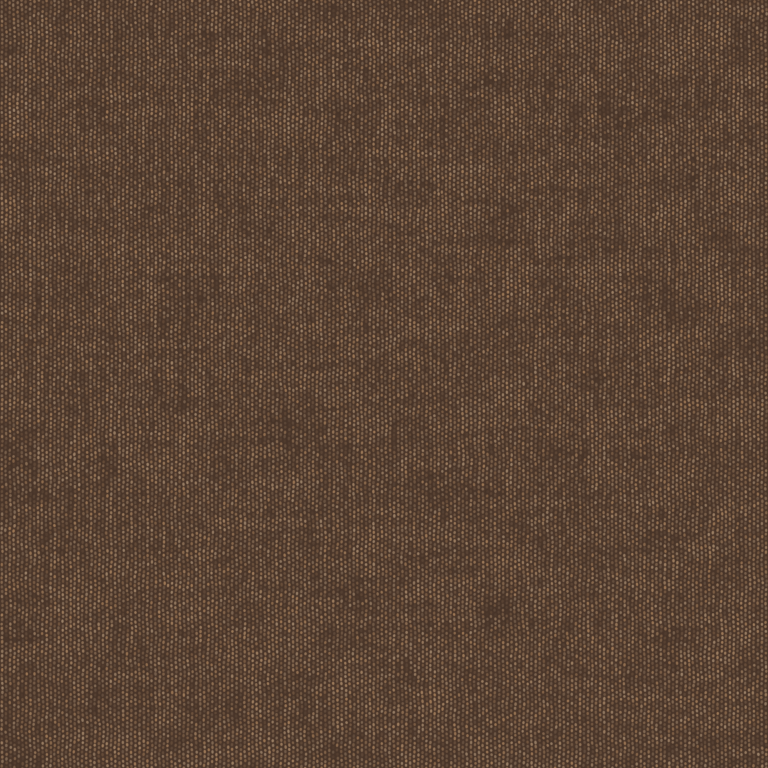
Give the GLSL for this texture, as a WebGL 1 fragment shader.

```glsl
precision highp float;
// Brown plain-weave cloth: staggered columns of tiny tan thread knots on a
// dark ground. Gradient noise drifts the threads and brightens or dims them
// in vertical slubs, horizontal slubs and broad worn patches.

uniform vec2 u_resolution;

#define THREADS vec2(190.0, 168.0)
#define KNOT_RADII vec2(0.37, 0.43)
#define KNOT_JITTER 0.16
#define KNOT_STRENGTH 0.70
#define KNOT_VARIATION 0.72
#define WARP_SLUB 0.34
#define WEFT_SLUB 0.30
#define PATCHES 0.22
#define GROUND_COLOR vec3(0.288, 0.210, 0.163)
#define TAN_COLOR vec3(0.570, 0.430, 0.305)
#define GREY_COLOR vec3(0.560, 0.465, 0.375)
#define SAMPLES 2

vec2 hash2(vec2 p) {
  vec3 q = fract(p.xyx * vec3(0.1031, 0.1030, 0.0973));
  q += dot(q, q.yzx + 33.33);
  return fract((q.xx + q.yz) * q.zy);
}

float cornerGradient(vec2 corner, vec2 offset) {
  float angle = 6.28318 * hash2(corner + 71.0).x;
  return dot(vec2(cos(angle), sin(angle)), offset);
}

// Gradient noise, roughly -0.7 to 0.7
float gradientNoise(vec2 p) {
  vec2 i = floor(p);
  vec2 f = p - i;
  vec2 u = f * f * f * (f * (f * 6.0 - 15.0) + 10.0);
  vec2 e = vec2(1.0, 0.0);
  float low = mix(cornerGradient(i, f), cornerGradient(i + e, f - e), u.x);
  float high = mix(cornerGradient(i + e.yx, f - e.yx),
                   cornerGradient(i + e.xx, f - e.xx), u.x);
  return mix(low, high, u.y);
}

// Brightness of a knot from the threads that cross there
float slubLevel(vec2 knot) {
  float warp = gradientNoise(knot * vec2(0.63, 0.055) + 13.7);
  float weft = gradientNoise(knot * vec2(0.050, 0.47) + 57.3);
  float patches = gradientNoise(knot * vec2(0.075, 0.11) + 91.1);
  return WARP_SLUB * warp + WEFT_SLUB * weft + PATCHES * patches;
}

vec3 cloth(vec2 uv) {
  // Slight drift keeps the rows and columns from looking ruled
  vec2 p = uv * THREADS;
  p += 0.35 * vec2(gradientNoise(uv * vec2(23.0, 31.0)),
                   gradientNoise(uv * vec2(37.0, 19.0) + 40.0));

  // Every second column is shifted by half a knot
  p.y += 0.5 * mod(floor(p.x), 2.0);
  vec2 knot = floor(p);
  vec2 jitter = (hash2(knot) - 0.5) * KNOT_JITTER;
  vec2 random = hash2(knot + 311.0);

  // Soft upright oval, its length varying from knot to knot
  vec2 radii = KNOT_RADII * vec2(1.0, 0.85 + 0.3 * random.y);
  float reach = length((p - knot - 0.5 - jitter) / radii);
  float cover = 1.0 - smoothstep(0.42, 1.25, reach);

  float slub = slubLevel(knot);
  float strength = KNOT_STRENGTH + KNOT_VARIATION * (random.x - 0.5) + slub;
  strength = clamp(strength, 0.06, 1.15);

  // Fibre grain and slubs also tint the ground a little
  float grain = gradientNoise(p * 0.9 + 5.0);
  vec3 ground = GROUND_COLOR * (1.0 + 0.07 * grain + 0.10 * slub);
  vec3 thread = mix(TAN_COLOR, GREY_COLOR, hash2(knot + 97.0).y);
  return mix(ground, thread, cover * strength);
}

void main() {
  // Average a small grid of samples to smooth the fine threads
  vec3 color = vec3(0.0);
  for (int y = 0; y < SAMPLES; y++) {
    for (int x = 0; x < SAMPLES; x++) {
      vec2 shift = (vec2(float(x), float(y)) + 0.5) / float(SAMPLES) - 0.5;
      color += cloth((gl_FragCoord.xy + shift) / u_resolution);
    }
  }
  gl_FragColor = vec4(color / float(SAMPLES * SAMPLES), 1.0);
}
```
